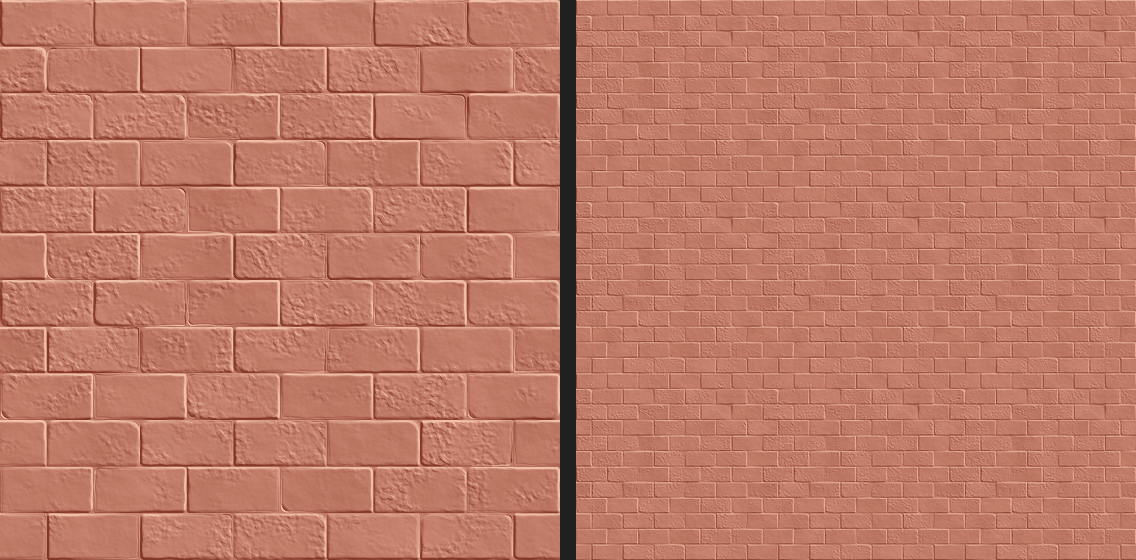
Left: one tile. Right: repeated 3 by 3.
This texture is drawn by a three.js fragment shader. Its source:

```glsl
varying vec2 vUv;

const vec2 BRICKS = vec2(6.0, 12.0);
const vec3 CLAY = vec3(0.755, 0.485, 0.405);
const vec3 SHADOW = vec3(0.52, 0.22, 0.155);
const vec3 HIGHLIGHT = vec3(0.94, 0.745, 0.655);
const vec2 LIGHT_DIR = vec2(0.68, 0.74);
const float JOINT_HALF = 0.0004;
const float BEVEL = 0.0064;
const float DEPTH = 0.0042;

float hash(vec2 p) {
  vec3 q = fract(vec3(p.xyx) * vec3(0.1031, 0.1030, 0.0973));
  q += dot(q, q.yzx + 33.33);
  return fract((q.x + q.y) * q.z);
}

// Slope of one lattice point, wrapped to the period
float cornerSlope(vec2 cell, vec2 offset, vec2 period, float seed) {
  float angle = 6.2832 * hash(mod(cell, period) + seed);
  return dot(vec2(cos(angle), sin(angle)), offset);
}

float gradientNoise(vec2 p, vec2 period, float seed) {
  vec2 cell = floor(p);
  vec2 f = fract(p);
  vec2 w = f * f * f * (f * (f * 6.0 - 15.0) + 10.0);
  vec2 e = vec2(1.0, 0.0);
  float bottom = mix(cornerSlope(cell, f, period, seed),
                     cornerSlope(cell + e.xy, f - e.xy, period, seed), w.x);
  float top = mix(cornerSlope(cell + e.yx, f - e.yx, period, seed),
                  cornerSlope(cell + e.xx, f - e.xx, period, seed), w.x);
  return mix(bottom, top, w.y);
}

float tileNoise(vec2 uv, vec2 frequency, float seed) {
  return gradientNoise(uv * frequency, frequency, seed);
}

float roundedBox(vec2 p, vec2 halfSize, float radius) {
  vec2 q = abs(p) - halfSize + radius;
  return length(max(q, 0.0)) + min(max(q.x, q.y), 0.0) - radius;
}

// Shallow dents everywhere, scratches and pits inside rough patches
float clayRelief(vec2 uv, float roughness) {
  vec2 diagonal = vec2(uv.x + uv.y, uv.y - uv.x);
  float patches = tileNoise(uv, vec2(16.0, 22.0), 3.0);
  float rough = smoothstep(-0.2, 0.65, patches + roughness);
  float dents = tileNoise(uv, vec2(34.0, 40.0), 5.0);
  float scratches = tileNoise(diagonal, vec2(64.0, 38.0), 11.0);
  float pits = tileNoise(uv, vec2(92.0, 104.0), 23.0);
  float grain = tileNoise(uv, vec2(168.0, 176.0), 37.0);
  float chipped = smoothstep(-0.05, 0.2, scratches + 0.4 * pits);
  float fine = 0.0011 * dents + 0.0003 * pits + 0.0002 * grain;
  return fine + rough * (0.0011 * chipped + 0.0019 * pits + 0.0011 * grain);
}

// Height of the wall in canvas units
float wallHeight(vec2 uv) {
  vec2 grid = uv * BRICKS;
  float row = floor(grid.y);
  grid.x += 0.5 * mod(row + 1.0, 2.0);
  vec2 id = mod(vec2(floor(grid.x), row), BRICKS);
  vec2 local = (fract(grid) - 0.5) / BRICKS;
  vec2 halfSize = 0.5 / BRICKS - JOINT_HALF;

  // Each corner has its own rounding and wear
  float wear = hash(id * 2.0 + step(0.0, local) + 51.0);
  float radius = mix(0.004, 0.013, wear * wear);
  float wobble = tileNoise(uv, vec2(38.0, 42.0), 67.0);
  float edge = roundedBox(local, halfSize, radius) + 0.0009 * wobble;
  float bevel = BEVEL * (1.0 + 0.5 * wobble);
  float drop = clamp(1.0 + edge / bevel, 0.0, 1.0);

  // Broken corner facet and slight tilt of the whole face
  vec2 inset = abs(local) - halfSize;
  float chipSize = mix(0.002, 0.023, pow(wear, 4.0));
  float chip = max(inset.x + inset.y + chipSize + 0.003 * wobble, 0.0);
  vec2 tilt = 0.12 * (vec2(hash(id + 29.0), hash(id + 71.0)) - 0.5);

  float roughness = 0.6 * hash(id + 83.0) - 0.24;
  float face = clayRelief(uv, roughness) + dot(tilt, local) - 0.36 * chip;
  return DEPTH * (1.0 - drop * drop) + (1.0 - smoothstep(0.4, 1.0, drop)) * face;
}

vec2 wallSlope(vec2 uv, float reach) {
  vec2 e = vec2(reach, 0.0);
  return vec2(wallHeight(uv + e.xy) - wallHeight(uv - e.xy),
              wallHeight(uv + e.yx) - wallHeight(uv - e.yx)) / (2.0 * reach);
}

vec3 shadeClay(float light) {
  vec3 lit = mix(CLAY, HIGHLIGHT, clamp(light, 0.0, 1.0));
  return mix(lit, SHADOW, clamp(-light, 0.0, 1.0));
}

void main() {
  float light = -dot(wallSlope(vUv, 0.0008), LIGHT_DIR);

  // Faint broad variation in the fired clay
  float tint = 0.035 * tileNoise(vUv, vec2(9.0, 12.0), 97.0);
  gl_FragColor = vec4(shadeClay(light) + tint, 1.0);
}
```
